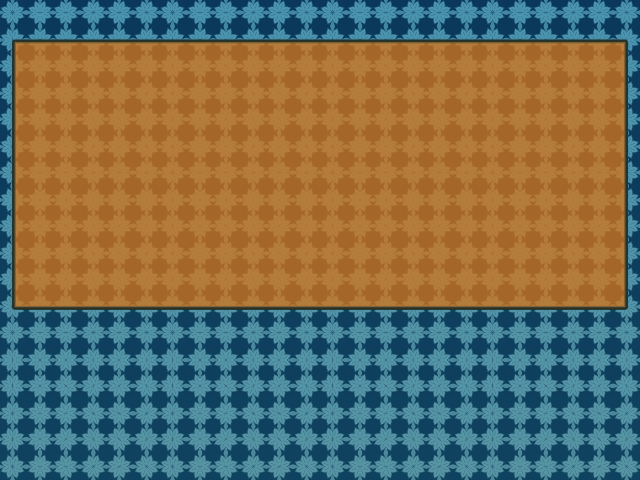
Give the GLSL for this background, as a WebGL 1 fragment shader.

```glsl
precision highp float;
// A tiled blue floral wallpaper with an amber panel laid over its upper part.
// Folded polar leaves and axial stems make each flower; the panel is a
// rounded box that tints the same pattern and carries a dark frame.

uniform vec2 u_resolution;

#define GRID vec2(24.0, 18.0)
#define PANEL_CENTER vec2(12.0, 11.45)
#define PANEL_HALF vec2(11.5, 5.02)
#define PANEL_RADIUS 0.07
#define FRAME_WIDTH 0.05
#define PETAL_LENGTH 0.45
#define PETAL_WIDTH 0.108
#define STEM_WIDTH 0.045
#define PAIR_SHIFT 0.03
#define SOFTNESS 0.022

const float PI = 3.14159;

float roundedBox(vec2 p, vec2 halfSize, float radius) {
    vec2 q = abs(p) - halfSize + radius;
    return length(max(q, 0.0)) + min(max(q.x, q.y), 0.0) - radius;
}

// Coverage of a shape from its signed distance.
float fill(float d, float blur) {
    return 1.0 - smoothstep(-blur, blur, d);
}

// Eight leaves; x is the leaf distance, y the distance to its vein.
vec2 leaves(vec2 p) {
    float angle = mod(atan(p.y, p.x + 0.00001), PI / 4.0) - PI / 8.0;
    vec2 q = length(p) * vec2(cos(angle), abs(sin(angle)));
    float t = clamp(q.x / PETAL_LENGTH, 0.0, 1.0);
    float leafWidth = PETAL_WIDTH * sin(PI * pow(t, 1.25));
    float leaf = max(q.y - leafWidth, q.x - PETAL_LENGTH);
    float vein = max(q.y - 0.008, abs(q.x - 0.24) - 0.09);
    return vec2(leaf, vein);
}

// Stems along both axes, swelling where neighbouring flowers meet.
float stems(vec2 p) {
    vec2 a = abs(p);
    float along = max(a.x, a.y);
    return min(a.x, a.y) - STEM_WIDTH - 0.04 * smoothstep(0.37, 0.5, along);
}

// Returns the ornament tone: 0 ground, about 0.5 shade, 1 bright leaf.
float floralTone(vec2 uv, float blur) {
    vec2 cell = floor(uv);
    vec2 fromTop = vec2(cell.x, GRID.y - 1.0 - cell.y);
    vec2 even = 1.0 - mod(fromTop, 2.0);
    vec2 p = fract(uv) - 0.5 + PAIR_SHIFT * even * vec2(1.0, -1.0);

    vec2 leaf = leaves(p);
    float heart = length(p) - 0.27;
    float bright = fill(leaf.x, blur);
    float stem = fill(stems(p), blur) * smoothstep(0.25, 0.36, length(p));
    float shade = 0.5 * fill(min(heart, leaf.x - 0.025), blur);
    float tone = max(max(bright, 0.85 * stem), shade);
    return tone - 0.4 * fill(leaf.y, blur) * bright;
}

void main() {
    vec2 screen = gl_FragCoord.xy / u_resolution;
    vec2 uv = screen * GRID;
    float pixel = max(GRID.x / u_resolution.x, GRID.y / u_resolution.y);
    float tone = floralTone(uv, max(SOFTNESS, 0.6 * pixel));

    // Wallpaper, slightly greyer towards the bottom.
    vec3 navy = mix(vec3(0.06, 0.26, 0.37), vec3(0.04, 0.22, 0.36), screen.y);
    vec3 teal = mix(vec3(0.34, 0.58, 0.64), vec3(0.29, 0.58, 0.69), screen.y);
    vec3 color = mix(navy, teal, tone);

    // Amber panel with the same flowers at low contrast.
    float panel = roundedBox(uv - PANEL_CENTER, PANEL_HALF, PANEL_RADIUS);
    vec3 amber = mix(vec3(0.645, 0.405, 0.16), vec3(0.71, 0.49, 0.235), tone);
    color = mix(color, amber, fill(panel, 0.6 * pixel));

    // Bronze inner edge, then the dark frame.
    float bronze = abs(panel + 1.5 * FRAME_WIDTH) - 0.5 * FRAME_WIDTH;
    color = mix(color, vec3(0.46, 0.36, 0.20), 0.8 * fill(bronze, 0.6 * pixel));
    float frame = abs(panel) - FRAME_WIDTH;
    color = mix(color, vec3(0.15, 0.20, 0.17), fill(frame, 0.6 * pixel));

    gl_FragColor = vec4(color, 1.0);
}
```
